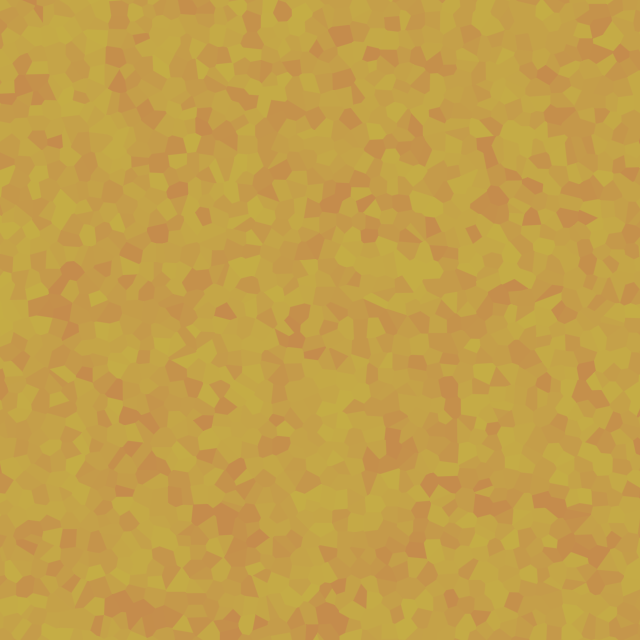
Write a WebGL 2 fragment shader that draws this texture.

```glsl
#version 300 es
precision highp float;

uniform vec2 u_resolution;
out vec4 fragColor;

const float CELLS = 42.0;         // cells across the canvas
const float DRIFT_SCALE = 0.22;   // tint drift frequency per cell
const float DRIFT_AMOUNT = 0.3;

vec2 hash2(vec2 p) {
  vec3 q = fract(p.xyx * vec3(0.1031, 0.1030, 0.0973));
  q += dot(q, q.yzx + 33.33);
  return fract((q.xx + q.yz) * q.zy);
}

float gradientDot(vec2 corner, vec2 offset) {
  float angle = 6.2832 * hash2(corner + 71.0).x;
  return dot(vec2(cos(angle), sin(angle)), offset);
}

float gradientNoise(vec2 p) {
  vec2 i = floor(p), f = fract(p);
  vec2 u = f * f * f * (f * (f * 6.0 - 15.0) + 10.0);
  vec2 e = vec2(1.0, 0.0);
  float low = mix(gradientDot(i, f), gradientDot(i + e, f - e), u.x);
  float high = mix(gradientDot(i + e.yx, f - e.yx), gradientDot(i + e.xx, f - e.xx), u.x);
  return mix(low, high, u.y);
}

// Flat tint of one cell: mostly yellow ochre, with a thin tail of orange
vec3 cellColor(vec2 id) {
  float drift = DRIFT_AMOUNT * gradientNoise(id * DRIFT_SCALE + 0.37);
  float t = clamp(hash2(id + 19.0).y + drift, 0.0, 1.0);
  float green = 0.678 - 0.09 * t - 0.04 * pow(t, 5.0);
  return vec3(0.772, green, mix(0.272, 0.297, t));
}

// Mosaic of irregular cells, blended over a border of the given width
vec3 mosaic(vec2 p, float borderWidth) {
  vec2 base = floor(p);
  vec2 nearId = base, nextId = base;
  vec2 nearOffset = vec2(9.0), nextOffset = vec2(9.0);

  // Two closest seeds
  for (int y = -2; y <= 2; y++) {
    for (int x = -2; x <= 2; x++) {
      vec2 id = base + vec2(x, y);
      vec2 offset = id + hash2(id) - p;
      float d = dot(offset, offset);
      if (d < dot(nearOffset, nearOffset)) {
        nextOffset = nearOffset;
        nextId = nearId;
        nearOffset = offset;
        nearId = id;
      } else if (d < dot(nextOffset, nextOffset)) {
        nextOffset = offset;
        nextId = id;
      }
    }
  }

  // Distance to the line halfway between both seeds
  vec2 span = nextOffset - nearOffset;
  float edge = dot(0.5 * (nearOffset + nextOffset), span) / max(length(span), 1e-4);
  float inside = smoothstep(-borderWidth, borderWidth, edge);
  return mix(cellColor(nextId), cellColor(nearId), inside);
}

void main() {
  float side = min(u_resolution.x, u_resolution.y);
  vec2 p = gl_FragCoord.xy / side * CELLS;
  fragColor = vec4(mosaic(p, 0.8 * CELLS / side), 1.0);
}
```
